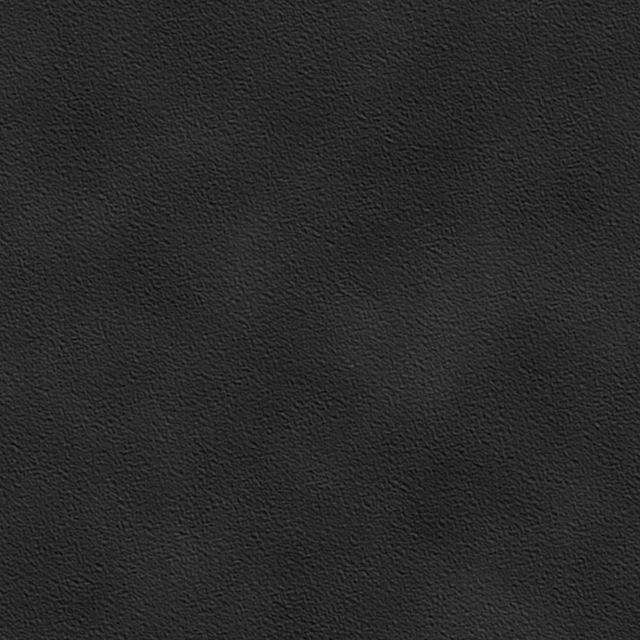
Write a Shadertoy shader that draws this texture.

```glsl
// Fine charcoal suede: a tiny pebbled grain lit by a slanting light, over soft
// cloudy wear. The grain is a gradient-noise height field shaded by its slope
// toward the light; the wear is a low-frequency fractal sum.

vec2 randomGradient(vec2 cell) {
    uvec2 q = uvec2(ivec2(cell)) * uvec2(1597334673u, 3812015801u);
    uint n = (q.x ^ q.y) * 1597334673u;
    n = (n ^ (n >> 15)) * 2246822519u;
    n ^= n >> 13;
    float angle = float(n >> 8) / 16777216.0 * 6.28319;
    return vec2(cos(angle), sin(angle));
}

float gradientNoise(vec2 p) {
    vec2 cell = floor(p), f = p - cell;
    vec2 w = f * f * f * (f * (f * 6.0 - 15.0) + 10.0);
    float a = dot(randomGradient(cell), f);
    float b = dot(randomGradient(cell + vec2(1, 0)), f - vec2(1, 0));
    float c = dot(randomGradient(cell + vec2(0, 1)), f - vec2(0, 1));
    float d = dot(randomGradient(cell + vec2(1, 1)), f - vec2(1, 1));
    return mix(mix(a, b, w.x), mix(c, d, w.x), w.y);
}

// Fractal sum, each octave turned so the lattices do not line up
float clouds(vec2 p) {
    float sum = 0.0, amplitude = 1.0;
    for (int i = 0; i < 5; i++) {
        sum += amplitude * gradientNoise(p);
        p = mat2(1.6, 1.2, -1.2, 1.6) * p + 17.3;
        amplitude *= 0.65;
    }
    return sum;
}

// Height of the pebbled surface, its cells drawn out slightly down to the right
float grainHeight(vec2 uv) {
    vec2 p = mat2(0.87, 0.5, -0.5, 0.87) * uv * vec2(195.0);
    p.x *= 0.92;
    p += 0.3 * vec2(gradientNoise(p * 0.4 + 31.0), gradientNoise(p * 0.4 + 73.0));
    vec2 fine = mat2(1.3, 0.8, -0.8, 1.3) * p + 9.0;
    vec2 coarse = mat2(0.58, 0.25, -0.25, 0.58) * p + 57.0;
    return gradientNoise(p) + 0.2 * gradientNoise(fine) + 0.4 * gradientNoise(coarse);
}

void mainImage(out vec4 fragColor, in vec2 fragCoord) {
    vec2 uv = fragCoord / min(iResolution.x, iResolution.y);

    // Slope toward the light gives bright and dark sides to each pebble
    vec2 towardLight = normalize(vec2(0.45, 0.89)) * 0.0013;
    float relief = grainHeight(uv - towardLight) - grainHeight(uv + towardLight);

    // Steep creases and crests stand out more than the gentle slopes
    relief *= 1.0 + 0.7 * min(relief * relief, 0.6);

    // Broad worn patches shift the tone and vary the grain a little
    float wear = clouds(uv * 3.2 + 24.0);
    float grainStrength = 0.108 * (1.0 + 0.25 * gradientNoise(uv * 14.0 + 40.0));

    float tone = 0.163 + 0.034 * wear + grainStrength * relief;
    fragColor = vec4(vec3(clamp(tone, 0.04, 0.34)), 1.0);
}
```
